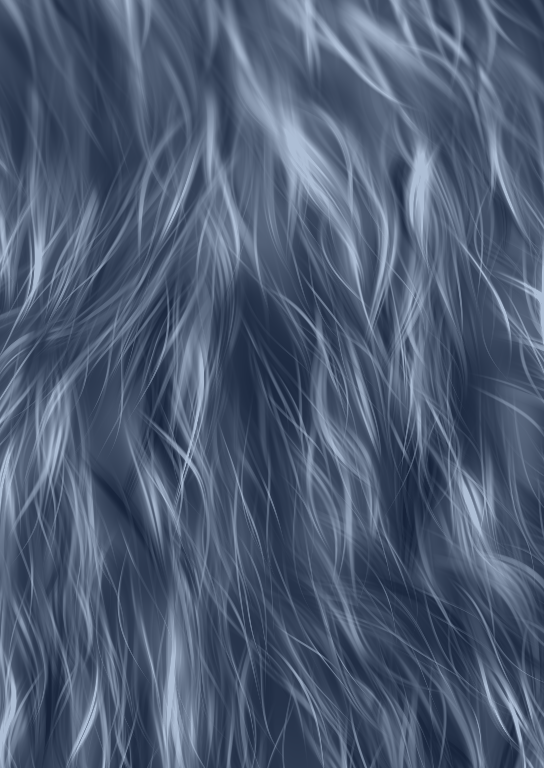
Give the GLSL for this texture, as a Shadertoy shader.

```glsl
// Long tousled fur in slate blue, hazy at the top and crisp further down.
// Curved, tapering locks are scattered in grid cells and layered from broad
// undercoat to thin hairs; noise smeared along the flow adds tufts and gaps.

const vec3 SHADOW_BLUE = vec3(0.07, 0.12, 0.21);
const vec3 PALE_BLUE = vec3(0.68, 0.745, 0.835);

vec4 hash4(vec3 p) {
    vec4 q = fract(p.xyzx * vec4(0.1031, 0.1030, 0.0973, 0.1099));
    q += dot(q, q.wzxy + 33.33);
    return fract((q.xxyz + q.yzzw) * q.zywx);
}

float noise(vec2 p) {
    vec2 i = floor(p), f = fract(p);
    f = f * f * (3.0 - 2.0 * f);
    float a = hash4(vec3(i, 7.0)).x;
    float b = hash4(vec3(i + vec2(1, 0), 7.0)).x;
    float c = hash4(vec3(i + vec2(0, 1), 7.0)).x;
    float d = hash4(vec3(i + vec2(1, 1), 7.0)).x;
    return mix(mix(a, b, f.x), mix(c, d, f.x), f.y);
}

// Soft round spot used to steer regional changes
float spot(vec2 p, vec2 centre, vec2 radius) {
    vec2 d = (p - centre) / radius;
    return exp(-dot(d, d));
}

// Lean of the fur away from straight down; positive leans right
float furTilt(vec2 p) {
    float lean = 0.45 * smoothstep(0.22, 0.5, p.x);
    lean -= 0.42 * spot(p, vec2(0.14, 0.56), vec2(0.24, 0.17));
    lean += 0.25 * spot(p, vec2(0.25, 0.05), vec2(0.3, 0.15));
    return lean + 1.0 * (noise(p * 5.5 + 3.0) - 0.5);
}

vec2 downFlow(float tilt) {
    return vec2(sin(tilt), -cos(tilt));
}

// Noise averaged along the flow: long streaks that follow the fur
float flowStreaks(vec2 p, float scale, float stepLength) {
    vec2 ahead = p, behind = p;
    float sum = noise(p * scale);
    for (int i = 0; i < 4; i++) {
        ahead += downFlow(furTilt(ahead)) * stepLength;
        behind -= downFlow(furTilt(behind)) * stepLength;
        sum += noise(ahead * scale) + noise(behind * scale);
    }
    return smoothstep(0.28, 0.72, sum / 9.0);
}

// Position relative to a bent strand: x across, y along from -1 to 1
vec2 strandSpace(vec2 p, float tilt, float halfLength, float bend, float wave, float phase) {
    vec2 down = downFlow(tilt);
    float t = dot(p, down) / halfLength;
    float across = dot(p, vec2(-down.y, down.x));
    return vec2(across - bend * t * t - wave * sin(2.5 * t + phase), t);
}

// Paints one layer of locks over the tone below it
float paintLocks(float tone, vec2 p, float cell, int count, float width,
                 vec2 toneRange, float opacity, float focus, float seed) {
    vec2 home = floor(p / cell);
    float hairCount = width / 0.0038;
    for (int j = -1; j <= 1; j++)
    for (int i = -1; i <= 1; i++)
    for (int k = 0; k < count; k++) {
        vec2 id = home + vec2(i, j);
        vec4 r = hash4(vec3(id + 20.0, float(k) + seed));
        vec4 s = hash4(vec3(id + 71.0, float(k) + seed + 0.5));
        vec2 root = (id + r.xy) * cell;
        float curl = mix(0.3, 0.6, smoothstep(0.3, 0.6, root.x));
        float tilt = furTilt(root) + 0.4 * (r.z - 0.5);
        vec2 q = strandSpace(p - root, tilt, cell * mix(0.55, 0.82, r.w),
                             cell * curl * (s.x - 0.5), cell * 0.06, 6.28 * s.y);
        float taper = width * mix(0.6, 1.2, s.z) * mix(1.0, 0.35, smoothstep(-0.3, 1.0, q.y));
        float u = q.x / taper;
        if (abs(u) >= 1.0 || abs(q.y) >= 1.0) continue;

        // Hairs inside the lock run along it and gather at the tip
        float hair = noise(vec2(u * hairCount + 90.0 * s.y, q.y * 1.6 + 40.0 * r.x));
        hair = smoothstep(0.15, 0.85, hair);
        float side = 1.0 - smoothstep(mix(0.0, 0.25, focus), 1.0, abs(u));
        float ends = smoothstep(-1.0, -0.3, q.y) * (1.0 - smoothstep(0.2, 1.0, q.y));
        float lockTone = mix(toneRange.x, toneRange.y, s.w) * (1.0 - 0.3 * u * u);
        lockTone *= mix(1.0, 0.5 + hair, 0.65 * focus);
        float cover = side * ends * opacity * mix(1.0, 0.4 + 0.6 * hair, focus);
        tone = mix(tone, lockTone, cover);
    }
    return tone;
}

void mainImage(out vec4 fragColor, in vec2 fragCoord) {
    vec2 p = fragCoord / iResolution.y;
    float focus = mix(0.15, 1.0, 1.0 - smoothstep(0.6, 0.92, p.y));
    float blur = 1.0 - focus;

    // Undercoat, then ever thinner and brighter locks
    float tone = 0.15 + 0.15 * noise(p * vec2(22.0, 6.0));
    tone = paintLocks(tone, p, 0.20, 4, 0.036, vec2(-0.05, 0.72), 0.8, focus, 1.0);
    tone = paintLocks(tone, p, 0.18, 6, 0.018, vec2(0.0, 0.9), 0.8, focus, 31.0);
    tone = paintLocks(tone, p, 0.17, 6, 0.009 + 0.005 * blur, vec2(0.2, 0.95),
                      0.6, focus, 61.0);

    // Bright tufts and deep gaps
    tone *= mix(0.45, 1.4, flowStreaks(p + 2.0 * vec2(0.0), 17.0, 0.022));
    tone *= 1.0 - 0.5 * spot(p, vec2(0.66, 0.18), vec2(0.1, 0.07));
    tone *= 1.0 - 0.25 * spot(p, vec2(0.36, 0.47), vec2(0.12, 0.06));

    // Loose single hairs and the haze of the far fur
    tone = paintLocks(tone, p, 0.16, 14, 0.0032 + 0.004 * blur, vec2(0.4, 0.9),
                      0.45 * focus, focus, 91.0);
    tone = mix(tone, 0.42, 0.12 * blur);
    tone = 0.37 + 1.2 * (tone - 0.31);

    fragColor = vec4(mix(SHADOW_BLUE, PALE_BLUE, clamp(tone, 0.03, 1.0)), 1.0);
}
```
